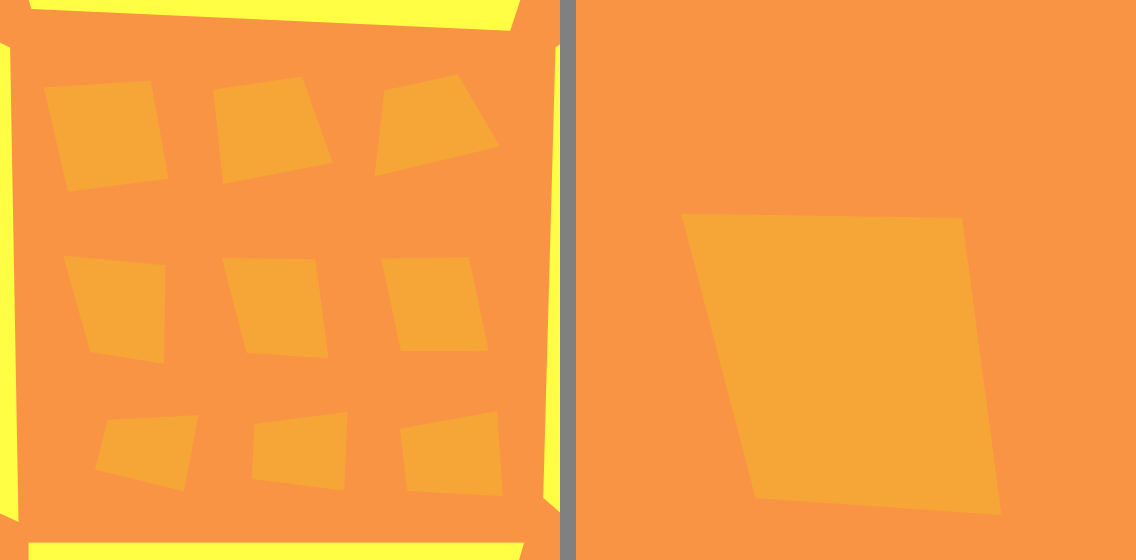
Left, the full canvas; right, a detail of the centre.
This pattern is drawn by a WebGL 1 fragment shader. Its source:

```glsl
precision highp float;
// Three by three crooked amber tiles on orange, framed by yellow slabs that
// run off the canvas. Each tile is a convex quad whose corners follow a
// smooth drift over the grid, with a little hashed jitter.

uniform vec2 u_resolution;

const vec3 ORANGE = vec3(0.98, 0.58, 0.27);
const vec3 AMBER = vec3(0.965, 0.65, 0.215);
const vec3 YELLOW = vec3(1.0, 0.995, 0.27);
const float JITTER = 0.008;

// Sine-free hash giving two values in -0.5..0.5
vec2 hash2(vec2 seed) {
  vec3 q = fract(seed.xyx * vec3(0.1031, 0.1030, 0.0973));
  q += dot(q, q.yzx + 33.33);
  return fract((q.xx + q.yz) * q.zy) - 0.5;
}

// Distance to the line a-b, positive on its right-hand side
float edgeSide(vec2 p, vec2 a, vec2 b) {
  vec2 along = normalize(b - a);
  return dot(p - a, vec2(along.y, -along.x));
}

// Smooth coverage of a convex quad with clockwise corners
float quad(vec2 p, vec2 tl, vec2 tr, vec2 br, vec2 bl, float pixel) {
  float inside = min(min(edgeSide(p, tl, tr), edgeSide(p, tr, br)),
                     min(edgeSide(p, br, bl), edgeSide(p, bl, tl)));
  return clamp(inside / pixel + 0.5, 0.0, 1.0);
}

// Corner of the tile at a cell in -1..1: grid steps, twist and row bow
vec2 corner(vec2 cell, float id, vec2 base, vec2 colStep, vec2 rowStep,
            vec2 twist, vec2 bow) {
  vec2 drift = colStep * cell.x + rowStep * cell.y
             + twist * cell.x * cell.y + bow * cell.y * cell.y;
  return base + drift + JITTER * hash2(cell * 7.0 + 20.0 + id * 3.7);
}

float tile(vec2 p, vec2 cell, float pixel) {
  vec2 tl = corner(cell, 0.0, vec2(0.398, 0.539), vec2(0.283, -0.004),
                   vec2(-0.035, 0.298), vec2(0.021, 0.004), vec2(0.020, 0.005));
  vec2 tr = corner(cell, 1.0, vec2(0.566, 0.536), vec2(0.270, 0.007),
                   vec2(-0.041, 0.300), vec2(0.003, 0.0), vec2(0.017, 0.026));
  vec2 br = corner(cell, 2.0, vec2(0.583, 0.361), vec2(0.288, 0.012),
                   vec2(-0.008, 0.294), vec2(0.005, 0.018), vec2(0.021, 0.053));
  vec2 bl = corner(cell, 3.0, vec2(0.439, 0.372), vec2(0.275, -0.002),
                   vec2(-0.025, 0.264), vec2(-0.003, 0.016), vec2(-0.018, 0.033));
  return quad(p, tl, tr, br, bl, pixel);
}

// Four slabs, extended beyond the canvas so only inner edges show
float frame(vec2 p, float pixel) {
  float top = quad(p, vec2(0.042, 1.03), vec2(0.939, 1.03),
                   vec2(0.911, 0.945), vec2(0.056, 0.984), pixel);
  float left = quad(p, vec2(-0.03, 0.939), vec2(0.018, 0.915),
                    vec2(0.033, 0.068), vec2(-0.03, 0.097), pixel);
  float right = quad(p, vec2(0.992, 0.915), vec2(1.03, 0.943),
                     vec2(1.03, 0.059), vec2(0.970, 0.111), pixel);
  float bottom = quad(p, vec2(0.051, 0.031), vec2(0.936, 0.031),
                      vec2(0.918, -0.03), vec2(0.051, -0.03), pixel);
  return max(max(top, bottom), max(left, right));
}

void main() {
  vec2 p = gl_FragCoord.xy / u_resolution;
  float pixel = 1.0 / min(u_resolution.x, u_resolution.y);

  float tiles = 0.0;
  for (int row = -1; row <= 1; row++) {
    for (int col = -1; col <= 1; col++) {
      tiles = max(tiles, tile(p, vec2(float(col), float(row)), pixel));
    }
  }

  vec3 color = mix(ORANGE, AMBER, tiles);
  color = mix(color, YELLOW, frame(p, pixel));
  gl_FragColor = vec4(color, 1.0);
}
```
